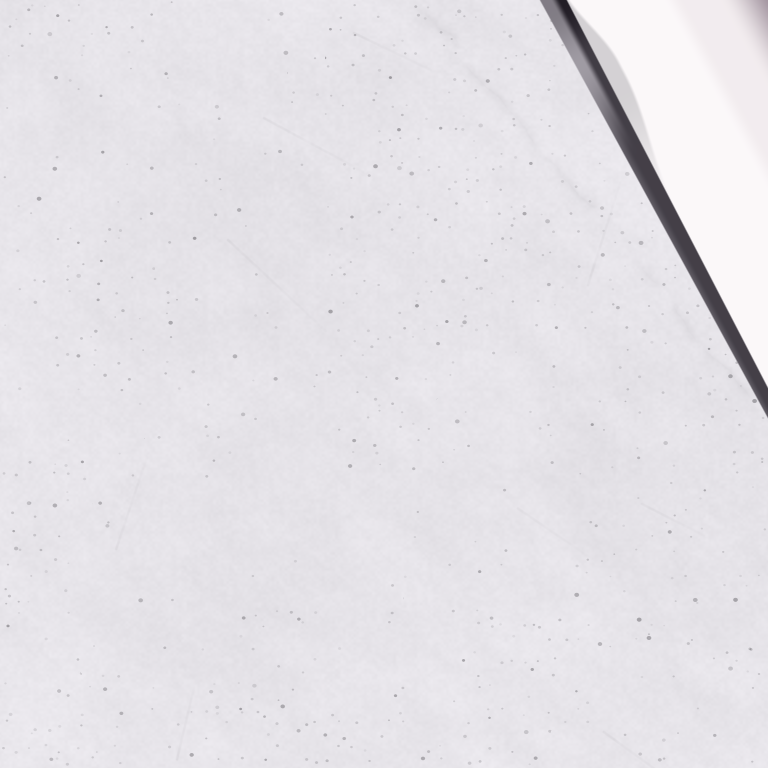
A WebGL 2 fragment shader for this texture:

```glsl
#version 300 es
precision highp float;
// Pale speckled concrete with faint scratches, cut by a dark bevelled edge and a white panel.
uniform vec2 u_resolution;
out vec4 fragColor;

float hash(vec2 p) {
  return fract(sin(dot(p, vec2(127.1, 311.7))) * 43758.5453);
}

float noise(vec2 p) {
  vec2 cell = floor(p), f = fract(p);
  f = f * f * (3.0 - 2.0 * f);
  return mix(mix(hash(cell), hash(cell + vec2(1, 0)), f.x),
             mix(hash(cell + vec2(0, 1)), hash(cell + vec2(1, 1)), f.x), f.y);
}

float fbm(vec2 p) {
  float sum = 0.0, amplitude = 0.5;
  for (int i = 0; i < 5; i++) {
    sum += amplitude * noise(p);
    p = mat2(1.6, 1.2, -1.2, 1.6) * p + 7.3;
    amplitude *= 0.5;
  }
  return sum;
}

// Small dark pits, at most one per grid cell
float pits(vec2 uv, float grid, float chance, float radius, float pixel) {
  vec2 cell = floor(uv * grid);
  vec2 center = (cell + 0.2 + 0.6 * vec2(hash(cell + 3.1), hash(cell + 8.7))) / grid;
  float present = step(hash(cell + 15.3), chance);
  float size = radius * mix(0.55, 1.1, hash(cell + 21.9));
  float dist = length((uv - center) * vec2(1.0, 1.15));
  float disc = 1.0 - smoothstep(size - pixel * 0.7, size + pixel * 0.7, dist);
  return present * disc * mix(0.3, 1.0, hash(cell + 33.3));
}

// Thin straight marks in two main directions
float scratches(vec2 uv, float pixel) {
  float marks = 0.0;
  for (int i = 0; i < 11; i++) {
    vec2 seed = vec2(float(i), 4.7);
    vec2 start = vec2(hash(seed), hash(seed + 2.3));
    float angle = (i % 3 == 0 ? 1.3 : -0.6) + 0.35 * (hash(seed + 5.1) - 0.5);
    vec2 along = vec2(cos(angle), sin(angle));
    float extent = mix(0.07, 0.2, hash(seed + 9.4));
    vec2 rel = uv - start;
    float t = clamp(dot(rel, along), 0.0, extent);
    float dist = length(rel - along * t);
    float fade = mix(1.0, 0.3, t / extent) * (0.4 + 0.8 * noise(uv * 60.0));
    marks += fade * (1.0 - smoothstep(0.0004, 0.0014 + pixel, dist));
  }
  return marks;
}

vec3 concrete(vec2 uv, float d, float t, float pixel) {
  float clouds = fbm(uv * 5.0) - 0.48;
  float smears = fbm(mat2(0.8, 0.6, -0.6, 0.8) * uv * vec2(14.0, 26.0) + 4.0) - 0.48;
  float grain = noise(uv * 150.0) + noise(uv * 290.0 + 9.0) - 1.0;
  float tone = 0.9 - 0.04 * clouds - 0.035 * smears + 0.015 * grain;

  // Broken vein running beside the edge
  float vein = d + 0.125 - 0.2 * t + 0.022 * (fbm(uv * 22.0) - 0.48);
  tone -= 0.035 * exp(-abs(vein) / 0.006) * smoothstep(0.3, 0.7, noise(uv * 28.0));
  tone -= 0.035 * scratches(uv, pixel);

  // Pits gather in loose clusters
  float cluster = smoothstep(0.2, 0.75, noise(uv * 6.0 + 2.0));
  tone -= 0.28 * pits(uv, 34.0, 0.06 + 0.2 * cluster, 0.0028, pixel);
  tone -= 0.16 * pits(uv + 0.37, 62.0, 0.05 + 0.22 * cluster, 0.0019, pixel);
  return vec3(tone + 0.003, tone - 0.006, tone + 0.014);
}

vec3 panel(float d, float t, float width, float pixel) {
  vec3 color = vec3(0.985, 0.972, 0.978);
  // Grey reflection tapering along the edge
  float wedge = 0.022 * smoothstep(0.0, 0.12, t) * (1.0 - smoothstep(0.14, 0.32, t));
  float reflection = 1.0 - smoothstep(wedge - 0.002, wedge + 0.002 + pixel, d - width);
  color = mix(color, vec3(0.83, 0.82, 0.83), reflection * (1.0 - smoothstep(0.15, 0.34, t)));
  // Pinkish band, darkest in the far corner
  color = mix(color, vec3(0.94, 0.915, 0.925), 0.8 * smoothstep(0.14, 0.165, d));
  return mix(color, vec3(0.58, 0.52, 0.57), smoothstep(0.205, 0.28, d));
}

vec3 bevel(float s, float t) {
  float upper = mix(0.5, 0.13, smoothstep(0.4, 0.75, s)) + 0.12 * smoothstep(0.02, 0.1, t);
  float lower = mix(0.36, 0.26, smoothstep(0.0, 0.45, s));
  float tone = mix(upper, lower, smoothstep(0.1, 0.24, t));
  return vec3(tone + 0.005, tone - 0.012, tone + 0.02);
}

void main() {
  vec2 uv = gl_FragCoord.xy / u_resolution;
  float pixel = 1.0 / min(u_resolution.x, u_resolution.y);

  // d is the distance across the edge, t the distance down along it
  vec2 rel = uv - vec2(0.703, 1.0);
  float d = dot(rel, vec2(0.878, 0.479));
  float t = dot(rel, vec2(0.479, -0.878));
  float width = mix(0.031, 0.0185, clamp(t / 0.6, 0.0, 1.0));

  vec3 color = concrete(uv, d, t, pixel);
  color = mix(color, bevel(d / width, t), smoothstep(-pixel, pixel, d));
  color = mix(color, panel(d, t, width, pixel), smoothstep(-pixel, pixel, d - width));
  fragColor = vec4(clamp(color, 0.0, 1.0), 1.0);
}
```
